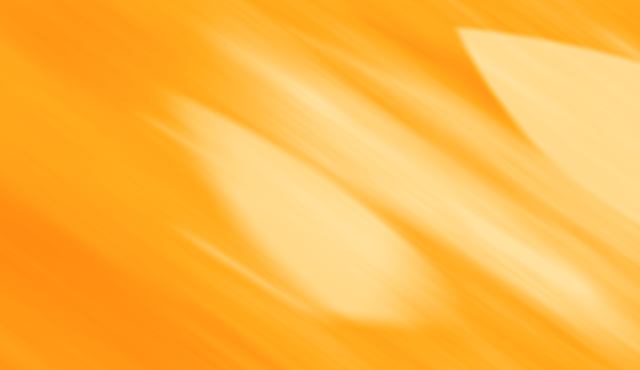
Reproduce this background procedurally as a WebGL 2 fragment shader.

```glsl
#version 300 es
precision highp float;
uniform vec2 u_resolution;
out vec4 outColor;

float hash(vec2 cell) {
    vec3 q = fract(vec3(cell.xyx) * 0.1031);
    q += dot(q, q.yzx + 33.33);
    return fract((q.x + q.y) * q.z);
}

float valueNoise(vec2 p) {
    vec2 cell = floor(p);
    vec2 f = fract(p);
    f = f * f * (3.0 - 2.0 * f);
    float low = mix(hash(cell), hash(cell + vec2(1, 0)), f.x);
    float high = mix(hash(cell + vec2(0, 1)), hash(cell + vec2(1, 1)), f.x);
    return mix(low, high, f.y);
}

// x: share of the way from a to b, y: signed distance to the bowed line
vec2 lineSpace(vec2 p, vec2 a, vec2 b, float bow) {
    vec2 d = b - a;
    float t = dot(p - a, d) / dot(d, d);
    float side = dot(p - a, vec2(-d.y, d.x)) / length(d);
    return vec2(t, side - bow * 4.0 * t * (1.0 - t));
}

// Soft band fading at both ends; a higher power flattens its middle
float streak(vec2 p, vec2 a, vec2 b, float width, float power) {
    vec2 q = lineSpace(p, a, b, 0.0);
    float ends = smoothstep(0.0, 0.35, q.x) * smoothstep(1.0, 0.7, q.x);
    return exp(-pow(abs(q.y / width), power)) * ends;
}

float softSide(float dist, float softness) {
    return smoothstep(-softness, softness, dist);
}

vec2 toBrush(vec2 p) {
    const vec2 along = vec2(0.82, -0.572);
    return vec2(dot(p, along), dot(p, vec2(-along.y, along.x)));
}

// Elongated glow lying along the brush direction
float glow(vec2 p, vec2 center, vec2 radius) {
    vec2 q = toBrush(p - center) / radius;
    return exp(-dot(q, q));
}

// Brushed grain: stretched noise in several octaves
float grain(vec2 brush) {
    float sum = 0.0;
    float weight = 0.5;
    vec2 scale = vec2(1.8, 14.0);
    for (int i = 0; i < 4; i++) {
        sum += weight * (valueNoise(brush * scale + 17.0 * float(i)) - 0.5);
        scale *= vec2(1.6, 2.0);
        weight *= 0.7;
    }
    return sum;
}

// Scattered strokes, crisp on one side and feathered on the other
float strokes(vec2 brush) {
    float sum = 0.0;
    for (int i = 0; i < 18; i++) {
        float id = float(i);
        vec2 center = vec2(hash(vec2(id, 3)) * 1.7 - 0.5, hash(vec2(id, 8)) * 1.7 + 0.05);
        vec2 q = brush - center;
        float feather = exp(-max(q.y, 0.0) / 0.025) * softSide(q.y, 0.004);
        float reach = 0.15 + 0.2 * hash(vec2(id, 14));
        sum += feather * exp(-q.x * q.x / (reach * reach)) * (hash(vec2(id, 21)) - 0.4);
    }
    return sum;
}

float centerPanel(vec2 p) {
    vec2 tip = vec2(0.45, 0.757);
    vec2 foot = vec2(0.89, 0.144);
    float left = softSide(lineSpace(p, tip, foot, -0.055).y, 0.05);
    float top = softSide(-lineSpace(p, tip, vec2(1.126, 0.324), 0.035).y, 0.016);
    float bottom = softSide(lineSpace(p, foot, vec2(1.227, 0.104), 0.0).y, 0.03);
    float fade = 1.0 - smoothstep(0.97, 1.33, p.x + 0.25 * (0.25 - p.y));
    return left * top * bottom * fade * mix(0.5, 1.0, smoothstep(0.45, 0.68, p.x));
}

float rightPanel(vec2 p) {
    vec2 tip = vec2(1.232, 0.926);
    float left = softSide(lineSpace(p, tip, vec2(1.73, 0.392), -0.06).y, 0.015);
    return left * softSide(-lineSpace(p, tip, vec2(1.73, 0.831), 0.012).y, 0.012);
}

// Deep orange through amber to pale cream
vec3 amberRamp(float tone) {
    float blue = mix(0.07, 0.11, smoothstep(0.55, 0.67, tone));
    return vec3(1.0, tone, blue + 2.4 * max(tone - 0.67, 0.0));
}

void main() {
    vec2 p = gl_FragCoord.xy / u_resolution.y;
    vec2 brush = toBrush(p);
    float fibre = grain(brush);

    // Ground with deep corners
    float tone = 0.667 - 0.06 * glow(p, vec2(0.05, 0.32), vec2(0.5, 0.17));
    tone -= 0.08 * glow(p, vec2(0.18, 0.93), vec2(0.34, 0.13));
    tone -= 0.06 * (1.0 - smoothstep(0.35, 0.57, brush.y)) * (1.0 - smoothstep(0.5, 1.1, p.x));
    // Wide bright bands
    tone += 0.16 * streak(p, vec2(0.42, 0.95), vec2(1.95, -0.02), 0.13, 3.5);
    tone += 0.13 * streak(p, vec2(0.80, 0.91), vec2(2.05, 0.17), 0.09, 3.0);
    tone += 0.05 * streak(p, vec2(0.50, 0.95), vec2(0.98, 0.65), 0.045, 2.0);
    // Narrow highlights
    tone += 0.05 * streak(p, vec2(0.68, 0.97), vec2(1.26, 0.68), 0.016, 2.0);
    tone += 0.10 * streak(p, vec2(0.32, 0.73), vec2(0.70, 0.49), 0.016, 1.4);
    tone += 0.11 * streak(p, vec2(0.40, 0.43), vec2(0.93, 0.10), 0.016, 1.2);
    tone += 0.06 * streak(p, vec2(1.22, 0.41), vec2(1.66, 0.18), 0.016, 1.5);
    tone += 0.08 * streak(p, vec2(1.58, 0.95), vec2(1.9, 0.74), 0.02, 1.5);
    // Shaded folds
    tone -= 0.11 * streak(p, vec2(0.77, 0.90), vec2(1.9, 0.14), 0.034, 2.0);
    tone -= 0.04 * streak(p, vec2(0.88, 1.0), vec2(1.25, 0.80), 0.016, 1.5);
    tone -= 0.05 * streak(p, vec2(1.16, 0.95), vec2(1.50, 0.55), 0.05, 2.0);
    // Grain, pale panels, then the crease beside them
    float rough = 0.12 * fibre + 0.045 * strokes(brush);
    tone += rough * (0.55 + 0.55 * smoothstep(0.3, 0.8, p.x));
    tone = mix(tone, 0.83 + 0.04 * glow(p, vec2(0.92, 0.38), vec2(0.35, 0.2)) + 0.4 * rough, centerPanel(p));
    tone = mix(tone, 0.855 + 0.4 * rough, rightPanel(p));
    tone -= 0.07 * streak(p, vec2(0.95, 0.49), vec2(1.70, -0.02), 0.024, 1.6);
    outColor = vec4(amberRamp(clamp(tone, 0.55, 0.88)), 1.0);
}
```
